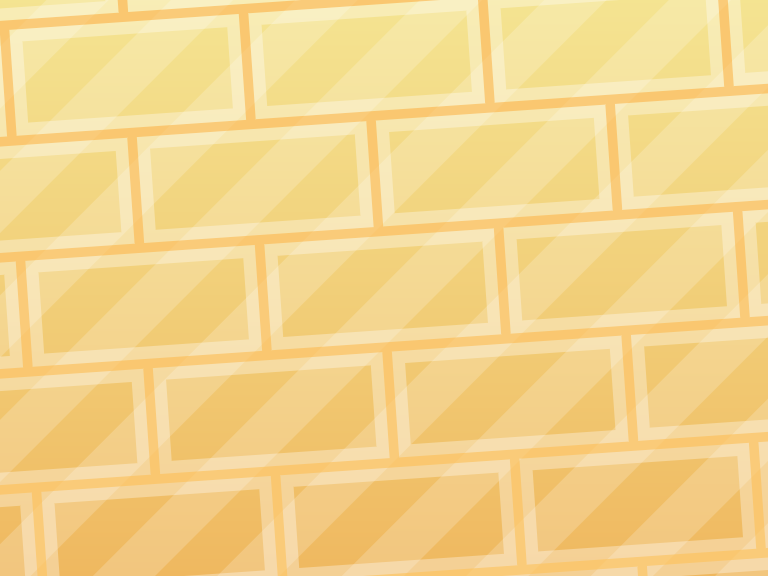
This pattern is drawn by a Shadertoy shader. Its source:

```glsl
const vec2 BRICK_PITCH = vec2(0.416, 0.201);
const float MORTAR_WIDTH = 0.0167;
const float BORDER_WIDTH = 0.0215;
const float WALL_TILT = 0.0692;
const vec2 WALL_ANCHOR = vec2(0.2217, 0.870);
const float STRIPE_PERIOD = 0.1528;
const float STRIPE_START = 0.1903;

const vec3 MORTAR_COLOR = vec3(0.98, 0.782, 0.44);
const vec3 BRICK_TOP = vec3(0.957, 0.893, 0.57);
const vec3 BRICK_MIDDLE = vec3(0.947, 0.812, 0.475);
const vec3 BRICK_BOTTOM = vec3(0.938, 0.722, 0.375);

vec2 rotate(vec2 p, float angle) {
    float c = cos(angle), s = sin(angle);
    return vec2(c * p.x + s * p.y, c * p.y - s * p.x);
}

float boxDistance(vec2 p, vec2 halfSize) {
    vec2 d = abs(p) - halfSize;
    return max(d.x, d.y);
}

float coverage(float signedDistance, float pixel) {
    return clamp(0.5 - signedDistance / pixel, 0.0, 1.0);
}

// Offset within the nearest brick, with alternate rows shifted by half a brick
vec2 brickCell(vec2 p, vec2 pitch) {
    float row = floor(p.y / pitch.y + 0.5);
    p.x += 0.5 * pitch.x * mod(row, 2.0);
    return p - pitch * floor(p / pitch + 0.5);
}

// Diagonal bands of equal light and clear width
float diagonalStripes(vec2 p, float period, float start, float pixel) {
    float across = (p.x - p.y) * inversesqrt(2.0) - start;
    float fromCenter = abs(fract(across / period) - 0.5) * period;
    // Bands open at the start of each period
    float toEdge = abs(fract(across / period + 0.25) - 0.5) * period;
    return coverage(0.25 * period - toEdge, pixel) * step(0.0, fromCenter);
}

vec3 verticalGradient(float y, vec3 bottom, vec3 middle, vec3 top) {
    return y < 0.5 ? mix(bottom, middle, y * 2.0)
                   : mix(middle, top, y * 2.0 - 1.0);
}

void mainImage(out vec4 fragColor, in vec2 fragCoord) {
    float pixel = 1.0 / iResolution.y;
    vec2 uv = fragCoord * pixel;

    // Tilted running-bond wall
    vec2 cell = brickCell(rotate(uv - WALL_ANCHOR, WALL_TILT), BRICK_PITCH);
    float edge = boxDistance(cell, 0.5 * (BRICK_PITCH - MORTAR_WIDTH));
    float brick = coverage(edge, pixel);
    float face = coverage(edge + BORDER_WIDTH, pixel);

    // Shaded face with a pale border
    vec3 faceColor = verticalGradient(uv.y, BRICK_BOTTOM, BRICK_MIDDLE, BRICK_TOP);
    vec3 borderColor = mix(faceColor, vec3(1.0), 0.33);
    vec3 color = mix(MORTAR_COLOR, mix(borderColor, faceColor, face), brick);

    // Translucent sheen, fainter on the mortar
    float sheen = diagonalStripes(uv, STRIPE_PERIOD, STRIPE_START, pixel);
    color = mix(color, vec3(1.0), sheen * mix(0.06, 0.19, brick));

    fragColor = vec4(color, 1.0);
}
```
